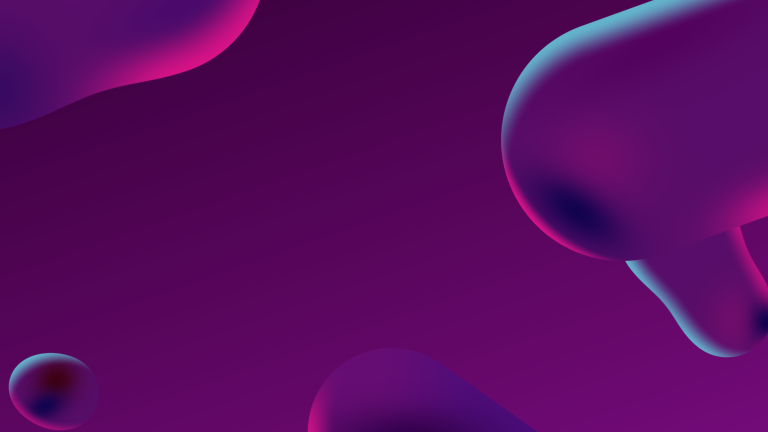
This background is drawn by a Shadertoy shader. Its source:

```glsl
// Glossy fluid blobs with cyan and pink rim light over a deep violet gradient.

const vec3 CYAN = vec3(0.39, 0.70, 0.80);
const vec3 PINK = vec3(0.84, 0.07, 0.53);
const vec3 NAVY = vec3(0.07, 0.01, 0.31);
const vec3 VIOLET = vec3(0.34, 0.05, 0.41);
const vec3 PLUM = vec3(0.44, 0.05, 0.42);

float circle(vec2 p, vec2 center, float radius) {
    return length(p - center) - radius;
}

float capsule(vec2 p, vec2 a, vec2 b, float radius) {
    vec2 ab = b - a;
    float t = clamp(dot(p - a, ab) / dot(ab, ab), 0.0, 1.0);
    return length(p - a - ab * t) - radius;
}

float smoothUnion(float a, float b, float k) {
    float h = max(k - abs(a - b), 0.0) / k;
    return min(a, b) - h * h * k * 0.25;
}

// Soft elliptical spot, its long axis turned by angle
float spot(vec2 p, vec2 center, vec2 size, float angle) {
    float c = cos(angle), s = sin(angle);
    vec2 q = p - center;
    q = vec2(c * q.x + s * q.y, c * q.y - s * q.x) / size;
    return exp(-dot(q, q));
}

// Blob outlines, as signed distances in canvas heights
float cornerBlob(vec2 p) {
    return smoothUnion(circle(p, vec2(0.347, 1.093), 0.271),
                       circle(p, vec2(-0.035, 0.954), 0.255), 0.231);
}

float largeBlob(vec2 p) {
    return capsule(p, vec2(1.44, 0.676), vec2(1.903, 0.843), 0.28);
}

float dropBlob(vec2 p) {
    return smoothUnion(circle(p, vec2(1.683, 0.28), 0.107),
                       circle(p, vec2(1.569, 0.463), 0.139), 0.139);
}

float beadBlob(vec2 p) {
    return smoothUnion(circle(p, vec2(0.1435, 0.09), 0.0857),
                       circle(p, vec2(0.083, 0.1065), 0.058), 0.07);
}

float moundBlob(vec2 p) {
    return capsule(p, vec2(0.907, 0.0), vec2(1.157, -0.176), 0.1945);
}

void mainImage(out vec4 fragColor, in vec2 fragCoord) {
    vec2 p = fragCoord / iResolution.y;
    float px = 0.75 / iResolution.y;

    // Background gradient, brightest at the lower right
    float slope = (0.35 * p.x + 1.0 - p.y) / 1.62;
    vec3 color = mix(vec3(0.22, 0.0, 0.23), vec3(0.45, 0.04, 0.47), slope);

    // Rims: the outline shifted inward along the light leaves a soft crescent

    // Top left corner
    vec3 body = mix(VIOLET, vec3(0.22, 0.04, 0.38), spot(p, vec2(0.0, 0.79), vec2(0.1, 0.12), 0.0));
    body = mix(body, vec3(0.29, 0.04, 0.42), spot(p, vec2(0.42, 0.99), vec2(0.15, 0.06), 0.4));
    float rim = smoothstep(-0.02, 0.1, cornerBlob(p + vec2(0.05, -0.085)));
    body = mix(body, PINK, rim * smoothstep(0.1, 0.4, p.x));
    color = mix(color, body, smoothstep(px, -px, cornerBlob(p)));

    // Drop hanging below the large blob
    body = mix(VIOLET, PLUM, spot(p, vec2(1.7, 0.26), vec2(0.06, 0.08), 0.0));
    body = mix(body, PINK, 0.85 * smoothstep(0.01, 0.06, dropBlob(p + vec2(0.054, 0.024))));
    body = mix(body, NAVY, spot(p, vec2(1.775, 0.255), vec2(0.035, 0.05), 0.0));
    body = mix(body, CYAN, smoothstep(0.012, 0.06, dropBlob(p + vec2(-0.05, -0.033))));
    color = mix(color, body, smoothstep(px, -px, dropBlob(p)));

    // Large blob at the right
    body = mix(VIOLET, vec3(0.32, 0.0, 0.35), 0.8 * spot(p, vec2(1.53, 0.9), vec2(0.3, 0.07), 0.45));
    body = mix(body, PLUM, spot(p, vec2(1.38, 0.63), vec2(0.12, 0.1), 0.0));
    body = mix(body, NAVY, spot(p, vec2(1.335, 0.51), vec2(0.12, 0.055), -0.6));
    body = mix(body, PINK, 0.8 * spot(p, vec2(1.8, 0.51), vec2(0.13, 0.07), 0.35));
    body = mix(body, PINK, smoothstep(0.06, 0.09, largeBlob(p + vec2(-0.068, -0.059))));
    body = mix(body, CYAN, smoothstep(0.0, 0.075, largeBlob(p + vec2(-0.024, 0.076))));
    color = mix(color, body, smoothstep(px, -px, largeBlob(p)));

    // Small bead at the lower left
    body = mix(VIOLET, vec3(0.24, 0.0, 0.07), spot(p, vec2(0.13, 0.12), vec2(0.05, 0.045), 0.5));
    body = mix(body, NAVY, spot(p, vec2(0.105, 0.06), vec2(0.045, 0.03), 0.4));
    body = mix(body, PINK, 0.8 * smoothstep(0.012, 0.045, beadBlob(p + vec2(-0.024, -0.032))));
    body = mix(body, CYAN, smoothstep(0.012, 0.05, beadBlob(p + vec2(-0.025, 0.043))));
    color = mix(color, body, smoothstep(px, -px, beadBlob(p)));

    // Mound at the bottom edge
    body = mix(vec3(0.4, 0.05, 0.45), vec3(0.3, 0.05, 0.48), smoothstep(0.85, 1.15, p.x));
    body = mix(body, vec3(0.19, 0.0, 0.29), spot(p, vec2(0.95, -0.02), vec2(0.18, 0.07), 0.0));
    rim = smoothstep(0.0, 0.07, moundBlob(p + vec2(-0.066, -0.02)));
    body = mix(body, PINK, 0.9 * rim * smoothstep(0.15, 0.0, p.y));
    color = mix(color, body, smoothstep(px, -px, moundBlob(p)));

    fragColor = vec4(color, 1.0);
}
```
